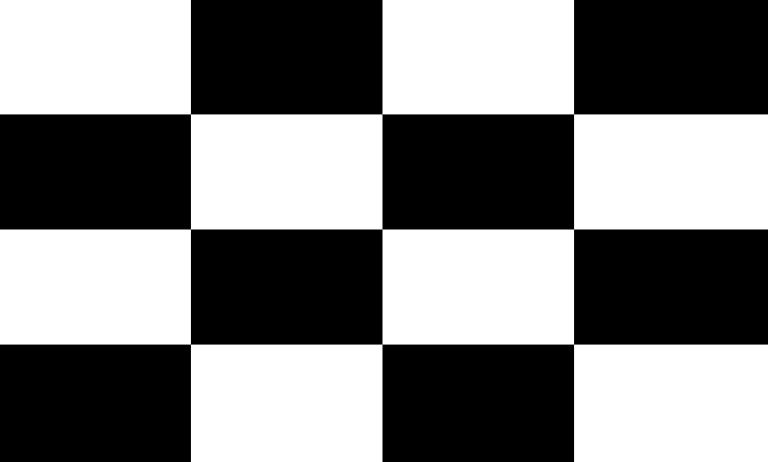
Reproduce this pattern procedurally as a WebGL 2 fragment shader.

```glsl
#version 300 es
precision highp float;

#define CELL_SIZE vec2(0.24945, 0.24909)
#define BOARD_CENTRE vec2(0.49805, 0.50325)
#define OUTER_EDGE 1.0
#define EDGE_PIXELS 1.0
#define DARK_COLOUR vec3(0.0)
#define LIGHT_COLOUR vec3(1.0)

uniform vec2 u_resolution;
out vec4 fragColour;

// Alternating -1 / +1 bands on each axis, smoothed across the cell edges.
// The outermost cells extend to the canvas border.
vec2 alternatingBands(vec2 cell, vec2 cellPixels) {
    vec2 nearestEdge = clamp(floor(cell + 0.5), -OUTER_EDGE, OUTER_EDGE);
    vec2 edgeDistance = (cell - nearestEdge) * cellPixels;
    vec2 direction = 1.0 - 2.0 * mod(nearestEdge, 2.0);
    return direction * clamp(2.0 * edgeDistance / EDGE_PIXELS, -1.0, 1.0);
}

void main() {
    vec2 uv = gl_FragCoord.xy / u_resolution;
    vec2 cell = (uv - BOARD_CENTRE) / CELL_SIZE;

    // Opposite band signs make a light cell, equal signs a dark one
    vec2 bands = alternatingBands(cell, CELL_SIZE * u_resolution);
    float lightness = 0.5 - 0.5 * bands.x * bands.y;

    fragColour = vec4(mix(DARK_COLOUR, LIGHT_COLOUR, lightness), 1.0);
}
```
